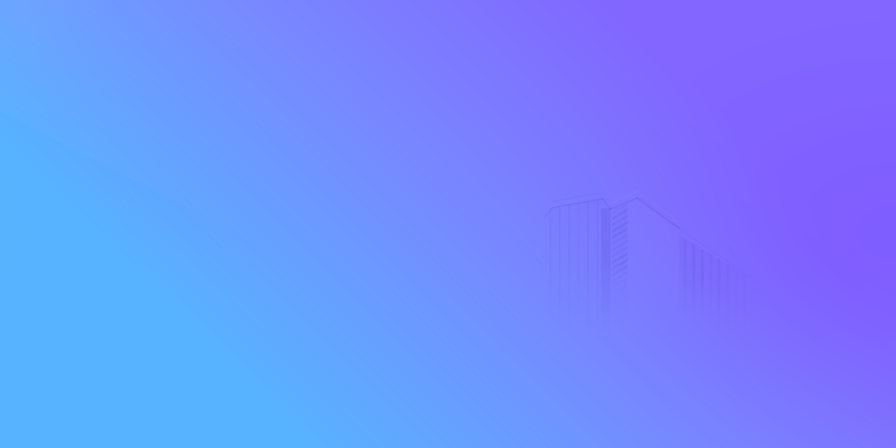
This background is drawn by a Shadertoy shader. Its source:

```glsl
const vec3 CYAN = vec3(0.342, 0.703, 1.0);
const vec3 PERIWINKLE = vec3(0.468, 0.535, 1.0);
const vec3 VIOLET = vec3(0.51, 0.402, 1.0);
const vec3 DEEP_VIOLET = vec3(0.497, 0.358, 1.0);
const vec3 TOWER_SHADE = vec3(0.036, 0.046, 0.04);

float hash(float n) {
    return fract(sin(n * 127.1) * 43758.5453);
}

// Soft step: 1 where x lies under the limit
float under(float x, float limit, float soft) {
    return 1.0 - smoothstep(limit - soft, limit + soft, x);
}

// Soft interval: 1 between lo and hi
float band(float x, float lo, float hi, float soft) {
    return under(x, hi, soft) * (1.0 - under(x, lo, soft));
}

float segmentDistance(vec2 p, vec2 a, vec2 b) {
    vec2 ab = b - a;
    return length(p - a - ab * clamp(dot(p - a, ab) / dot(ab, ab), 0.0, 1.0));
}

float stroke(vec2 p, vec2 a, vec2 b, float width, float soft) {
    return under(segmentDistance(p, a, b), width, soft);
}

// Thin repeated lines, each with its own strength
float stripes(float x, float period, float width, float soft) {
    float cell = x / period;
    float d = abs(fract(cell) - 0.5) * period;
    return under(d, width, soft) * (0.4 + 0.6 * hash(floor(cell)));
}

// Height of a straight edge through a and b
float edgeHeight(float x, vec2 a, vec2 b) {
    return mix(a.y, b.y, (x - a.x) / (b.x - a.x));
}

vec3 background(vec2 p) {
    float t = clamp((p.x + p.y - 0.68) / 1.75, 0.0, 1.0);
    vec3 color = mix(CYAN, PERIWINKLE, min(t / 0.5, 1.0));
    color = mix(color, VIOLET, clamp((t - 0.5) / 0.46, 0.0, 1.0));

    // Deep glow at the right edge
    vec2 fromGlow = (p - vec2(2.0, 0.48)) / vec2(0.45, 0.32);
    color = mix(color, DEEP_VIOLET, 0.8 * exp(-dot(fromGlow, fromGlow)));

    // Pale corner and faint diagonal fold
    color += vec3(0.035, 0.01, 0.0) * exp(-5.0 * length(p - vec2(0.05, 1.0)));
    float below = edgeHeight(p.x, vec2(0.0, 0.753), vec2(0.68, 0.40)) - p.y;
    float fold = smoothstep(-0.004, 0.004, below) * exp(-9.0 * max(below, 0.0));
    return color - vec3(0.014, 0.006, 0.0) * fold * (1.0 - smoothstep(0.1, 0.7, p.x));
}

// Signed shade of the tower: positive darkens
float tower(vec2 p, float soft) {
    float fade = smoothstep(0.22, 0.46, p.y);
    vec2 eaveLeft = vec2(1.235, 0.537);
    vec2 eaveRight = vec2(1.345, 0.556);
    vec2 peak = vec2(1.422, 0.558);
    vec2 shoulder = vec2(1.516, 0.490);
    vec2 wingEnd = vec2(1.70, 0.365);

    // Left block with vertical ribs
    float leftTop = edgeHeight(p.x, eaveLeft, eaveRight);
    float leftBlock = band(p.x, 1.215, 1.342, soft) * under(p.y, leftTop, soft);
    float shade = leftBlock * fade * (0.1 + 0.85 * stripes(p.x, 0.021, 0.0012, soft));

    // Dark corner column and louvres
    float column = band(p.x, 1.342, 1.363, soft) * under(p.y, 0.535, soft);
    shade += 0.9 * column * fade;
    float louvreTop = edgeHeight(p.x, vec2(1.365, 0.525), peak);
    float louvres = band(p.x, 1.366, 1.401, soft) * under(p.y, louvreTop, soft);
    float slant = p.y - 0.6 * (p.x - 1.366);
    float louvreFade = smoothstep(0.34, 0.44, p.y);
    shade += louvres * (0.15 * fade + louvreFade * stripes(slant, 0.014, 0.003, soft));

    // Pale front face
    float faceTop = edgeHeight(p.x, peak, shoulder);
    float face = band(p.x, 1.401, 1.516, soft) * under(p.y, faceTop, soft);
    shade -= 0.15 * face * fade;

    // Receding right wing
    float wingTop = edgeHeight(p.x, vec2(1.516, 0.475), wingEnd);
    float wing = band(p.x, 1.516, 1.70, soft) * under(p.y, wingTop, soft);
    float wingFade = smoothstep(0.28, 0.42, p.y + 0.35 * (p.x - 1.516));
    wingFade *= 1.0 - smoothstep(1.54, 1.72, p.x);
    shade += wing * wingFade * (0.25 + 0.75 * stripes(p.x, 0.019, 0.003, soft));

    // Roof lines with a lit upper rim
    vec2 rim = vec2(0.0, 0.014);
    float roof = stroke(p, eaveLeft, eaveRight, 0.0015, soft);
    roof += 0.6 * stroke(p, eaveLeft + rim, eaveRight + rim, 0.001, soft);
    roof += 0.7 * stroke(p, vec2(1.214, 0.515), eaveLeft, 0.001, soft);
    roof += stroke(p, vec2(1.345, 0.556), vec2(1.363, 0.533), 0.0015, soft);
    roof += stroke(p, vec2(1.363, 0.533), peak, 0.0015, soft);
    roof += stroke(p, peak, shoulder, 0.002, soft);
    roof += 0.4 * stroke(p, shoulder, wingEnd, 0.001, soft);
    shade -= 0.5 * stroke(p, vec2(1.365, 0.546), peak + rim, 0.0015, soft);
    shade -= 0.4 * stroke(p, peak + rim, shoulder + rim, 0.001, soft);
    return shade + 0.9 * roof;
}

void mainImage(out vec4 fragColor, in vec2 fragCoord) {
    vec2 p = fragCoord / iResolution.xy * vec2(2.0, 1.0);
    float soft = 1.0 / iResolution.y;
    vec3 color = background(p) - TOWER_SHADE * tower(p, soft);
    fragColor = vec4(clamp(color, 0.0, 1.0), 1.0);
}
```
